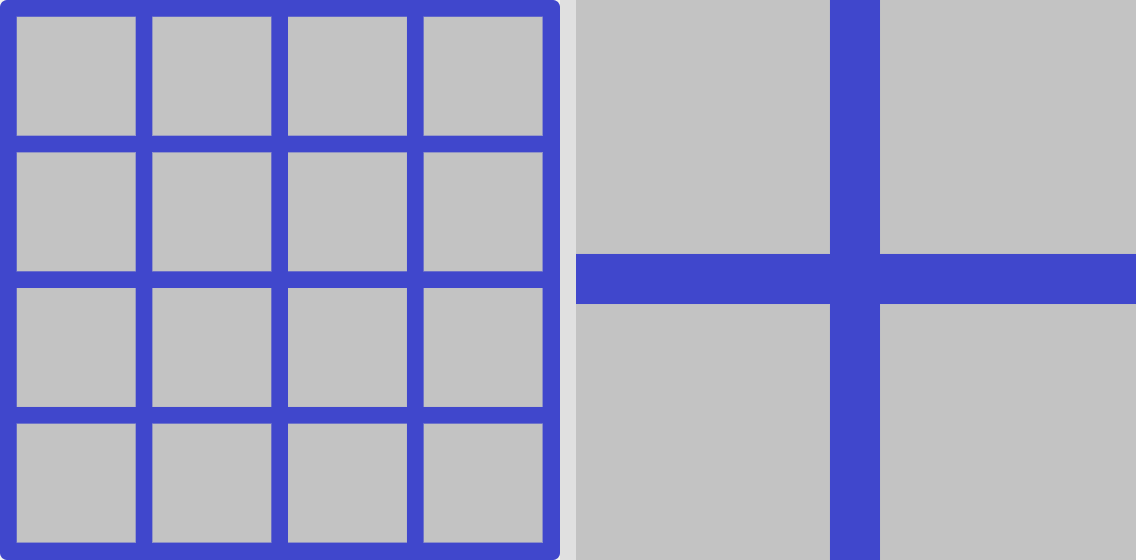
Left: the whole. Right: its middle third, enlarged.
This pattern is drawn by a Shadertoy shader. Its source:

```glsl
// Four by four grid of flat grey square panes in a blue frame with rounded outer corners.

// Signed distance to an axis-aligned box with square corners.
float boxDistance(vec2 p, vec2 halfSize) {
    vec2 d = abs(p) - halfSize;
    return length(max(d, 0.0)) + min(max(d.x, d.y), 0.0);
}

// Edge coverage, smoothed over one pixel.
float coverage(float dist, float pixel) {
    return clamp(0.5 - dist / pixel, 0.0, 1.0);
}

void mainImage(out vec4 fragColor, in vec2 fragCoord) {
    vec2 uv = fragCoord / iResolution.xy;
    float pixel = 1.0 / min(iResolution.x, iResolution.y);

    // Frame: rounded square filling the canvas
    float frame = boxDistance(uv - 0.5, vec2(0.487)) - 0.013;
    vec3 color = mix(vec3(0.96, 0.96, 0.94), vec3(0.25, 0.28, 0.80), coverage(frame, pixel));

    // Panes: nearest of four cells each way, counted from the top left
    float pitch = 0.2422;
    vec2 p = vec2(uv.x, 1.0 - uv.y) - 0.1361;
    p -= pitch * clamp(floor(p / pitch + 0.5), 0.0, 3.0);
    float pane = boxDistance(p, vec2(0.1062));
    color = mix(color, vec3(0.765), coverage(pane, pixel));

    fragColor = vec4(color, 1.0);
}
```
